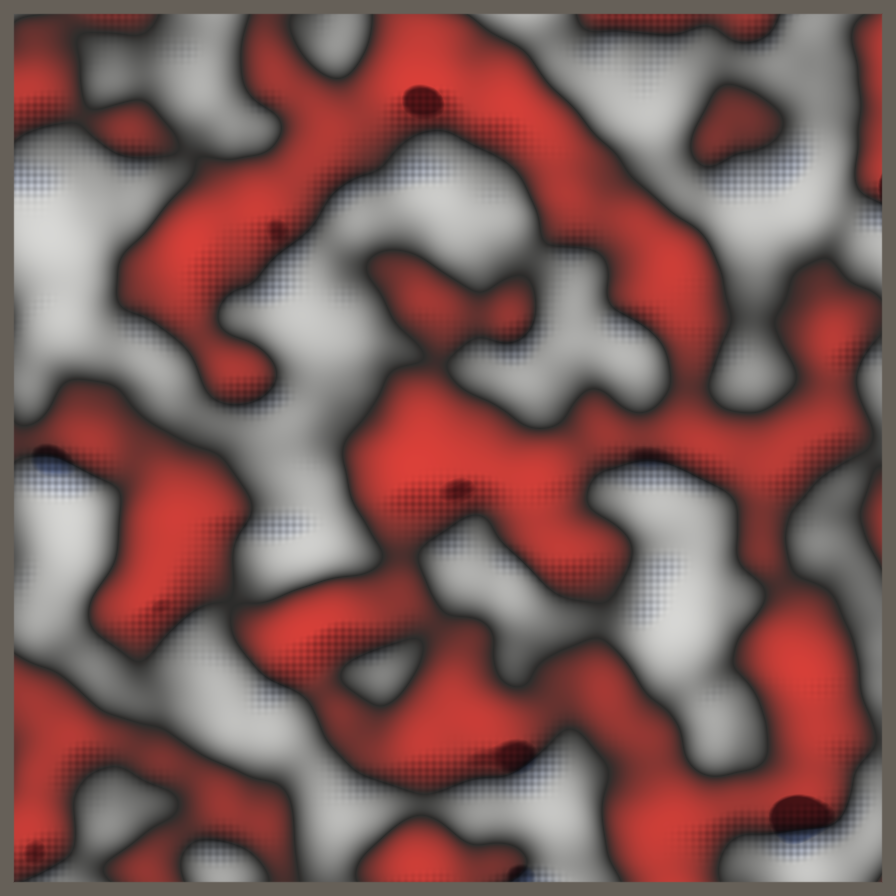
Write a Shadertoy shader that draws this pattern.

```glsl
// Red and grey winding islands cut from a gradient noise height field.
// Height sign picks the hue, its size the brightness; a low light from the
// lower right adds slope shading, cast shadows and a fine weave; a frame encloses it.

#define CELLS 7.3          // noise cells across the canvas
#define DETAIL 0.22        // weight of the finer octave
#define CONTRAST 4.0       // how fast colour rises from the dark seams
#define LIGHT_SLOPE 1.25   // steepness of the light rays
#define SHADOW_STEPS 16
#define WEAVE_COUNT 128.0  // weave threads across the canvas
#define WEAVE_DEPTH 0.16
#define FRAME_WIDTH 0.0156
#define SEED 37

const float TAU = 6.2831853;
const vec3 SEAM = vec3(0.17, 0.17, 0.165);
const vec3 RED = vec3(0.95, 0.26, 0.23);
const vec3 SILVER = vec3(0.91, 0.91, 0.90);
const vec3 RED_SHADE = vec3(0.38, 0.30, 0.38);
const vec3 BLUE_SHADE = vec3(0.50, 0.58, 0.80);
const vec3 FRAME = vec3(0.40, 0.375, 0.345);
const vec2 TO_LIGHT = vec2(0.33, -0.944);

// Unit gradient at a lattice point
vec2 latticeGradient(ivec2 cell) {
    uvec2 c = uvec2(cell + SEED);
    uint h = c.x * 1597u ^ c.y * 51749u;
    h = (h ^ (h >> 15)) * 73244475u;
    h = (h ^ (h >> 13)) * 73244475u;
    h ^= h >> 16;
    float angle = TAU * float(h & 65535u) / 65536.0;
    return vec2(cos(angle), sin(angle));
}

float gradientNoise(vec2 p) {
    ivec2 i = ivec2(floor(p));
    vec2 f = fract(p);
    vec2 u = f * f * f * (f * (f * 6.0 - 15.0) + 10.0);
    float a = dot(latticeGradient(i), f);
    float b = dot(latticeGradient(i + ivec2(1, 0)), f - vec2(1, 0));
    float c = dot(latticeGradient(i + ivec2(0, 1)), f - vec2(0, 1));
    float d = dot(latticeGradient(i + ivec2(1, 1)), f - vec2(1, 1));
    return mix(mix(a, b, u.x), mix(c, d, u.x), u.y);
}

float height(vec2 p) {
    return gradientNoise(p) + DETAIL * gradientNoise(p * 1.9 + 11.3);
}

// How far the terrain toward the light rises above the ray from p
float occlusion(vec2 p, float h) {
    float excess = 0.0;
    for (int k = 1; k <= SHADOW_STEPS; k++) {
        float t = 0.9 * float(k) / float(SHADOW_STEPS);
        excess = max(excess, height(p + TO_LIGHT * t) - h - LIGHT_SLOPE * t);
    }
    return excess;
}

void mainImage(out vec4 fragColor, in vec2 fragCoord) {
    vec2 uv = fragCoord / iResolution.xy;
    vec2 p = uv * CELLS;
    float h = height(p);

    // Hue from the sign, brightness from the distance to zero
    float isSilver = smoothstep(-0.025, 0.025, h);
    float rise = 1.0 - exp(-CONTRAST * abs(h));
    vec3 color = mix(SEAM, mix(RED, SILVER, isSilver), rise);

    // Slope shading and cast shadow, tinted by the ground
    float slope = (height(p + TO_LIGHT * 0.04) - h) / 0.04;
    float shade = 0.4 * smoothstep(0.4, 1.6, slope);
    shade = max(shade, smoothstep(0.0, 0.05, occlusion(p, h)));
    color *= mix(vec3(1.0), mix(RED_SHADE, BLUE_SHADE, isSilver), shade);

    // Fine weave, strongest on steep shaded ground
    vec2 thread = 0.5 + 0.5 * cos(TAU * WEAVE_COUNT * uv);
    float steep = smoothstep(0.2, 1.4, slope);
    color *= 1.0 - WEAVE_DEPTH * steep * (thread.x + thread.y - 1.0);

    // Flat frame with a smooth inner edge
    vec2 border = min(uv, 1.0 - uv);
    float edge = min(border.x, border.y) - FRAME_WIDTH;
    float pixel = 1.0 / min(iResolution.x, iResolution.y);
    color = mix(FRAME, color, smoothstep(-pixel, pixel, edge));

    fragColor = vec4(color, 1.0);
}
```
